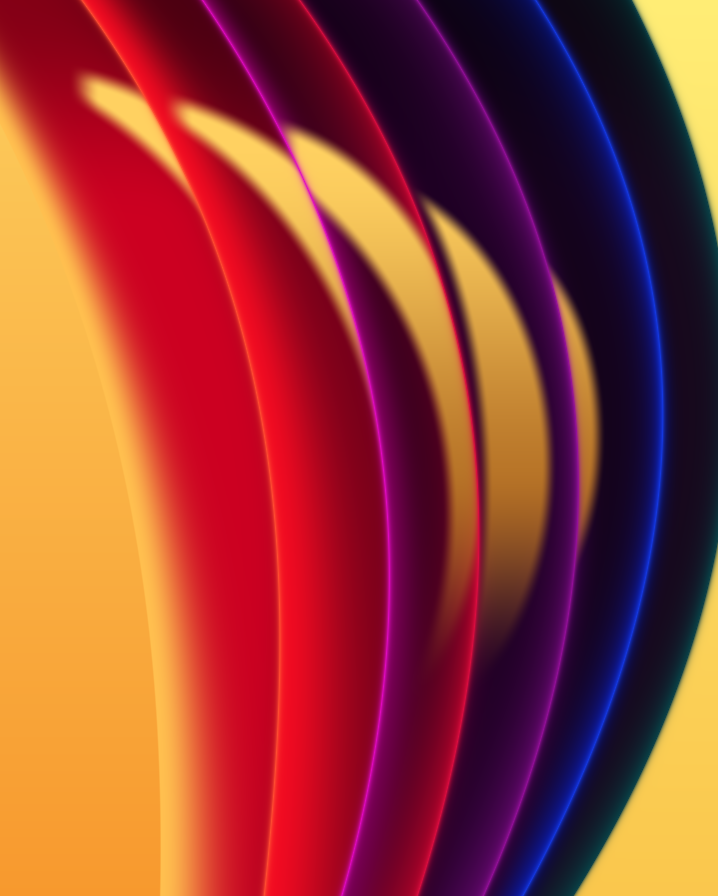
Write a Shadertoy shader that draws this background.

```glsl
const int SHEETS = 6;
const float LINE_WIDTH = 0.0035;
const float BEAM_SOFTNESS = 0.011;

const vec3 LEFT_TOP = vec3(0.99, 0.81, 0.37);
const vec3 LEFT_BOTTOM = vec3(0.97, 0.60, 0.18);
const vec3 RIGHT_TOP = vec3(1.0, 0.93, 0.46);
const vec3 RIGHT_BOTTOM = vec3(0.98, 0.78, 0.30);
const vec3 BEAM_HIGH = vec3(1.0, 0.82, 0.38);
const vec3 BEAM_LOW = vec3(0.70, 0.43, 0.14);

// Edge x at four equal steps from top to bottom
const vec4 EDGES[7] = vec4[7](
    vec4(-0.098, 0.104, 0.202, 0.223),
    vec4(0.114, 0.324, 0.389, 0.368),
    vec4(0.282, 0.485, 0.542, 0.476),
    vec4(0.417, 0.622, 0.664, 0.581),
    vec4(0.581, 0.774, 0.795, 0.673),
    vec4(0.746, 0.910, 0.893, 0.728),
    vec4(0.879, 1.010, 0.982, 0.798));

// Sheet body, its right rim, and the glow past its left edge
const vec3 BODY[7] = vec3[7](
    vec3(0.97, 0.70, 0.30), vec3(0.80, 0.0, 0.13), vec3(0.46, 0.0, 0.10),
    vec3(0.21, 0.0, 0.11), vec3(0.11, 0.0, 0.13), vec3(0.08, 0.01, 0.10),
    vec3(0.09, 0.03, 0.11));
const vec3 RIM[7] = vec3[7](
    vec3(1.0, 0.75, 0.32), vec3(0.70, 0.0, 0.12), vec3(0.45, 0.0, 0.12),
    vec3(0.68, 0.01, 0.16), vec3(0.38, 0.03, 0.42), vec3(0.04, 0.10, 0.66),
    vec3(0.03, 0.24, 0.26));
const vec3 LINE[7] = vec3[7](
    vec3(1.0, 0.76, 0.32), vec3(1.0, 0.30, 0.19), vec3(0.88, 0.04, 0.76),
    vec3(0.86, 0.05, 0.25), vec3(0.58, 0.06, 0.60), vec3(0.08, 0.22, 0.88),
    vec3(0.04, 0.24, 0.27));
const vec3 GLOW[6] = vec3[6](
    vec3(1.0, 0.75, 0.31), vec3(0.95, 0.04, 0.13), vec3(0.46, 0.0, 0.32),
    vec3(0.20, 0.0, 0.17), vec3(0.15, 0.01, 0.20), vec3(0.05, 0.04, 0.26));
const float RIM_WIDTH[7] = float[7](0.02, 0.03, 0.02, 0.075, 0.06, 0.045, 0.035);
const float GLOW_WIDTH[6] = float[6](0.052, 0.075, 0.03, 0.02, 0.02, 0.015);

// Each beam is an outer ellipse minus an inner one: centre, radii
const vec4 BEAM_OUTER[5] = vec4[5](
    vec4(0.0, 0.531, 0.489, 0.397), vec4(0.114, 0.505, 0.489, 0.397),
    vec4(0.309, 0.479, 0.366, 0.391), vec4(0.467, 0.479, 0.298, 0.326),
    vec4(0.678, 0.512, 0.155, 0.221));
const vec4 BEAM_INNER[5] = vec4[5](
    vec4(-0.147, 0.401, 0.578, 0.547), vec4(0.0, 0.375, 0.550, 0.547),
    vec4(0.098, 0.427, 0.529, 0.456), vec4(0.420, 0.453, 0.256, 0.430),
    vec4(0.678, 0.512, 0.080, 0.221));
const float BEAM_TIP[5] = float[5](0.115, 0.245, 0.395, 0.575, 0.750);

// Cubic through four evenly spaced values
float edgeX(vec4 k, float y) {
    float s = 3.0 * (1.0 - y);
    float a = s - 1.0, b = s - 2.0, c = s - 3.0;
    return dot(k, vec4(-a * b * c / 6.0, s * b * c / 2.0,
                       -s * a * c / 2.0, s * a * b / 6.0));
}

float ellipseDistance(vec2 p, vec4 e) {
    vec2 q = (p - e.xy) / e.zw;
    float k = length(q);
    return (k - 1.0) * k / max(length(q / e.zw), 0.001);
}

float beamMask(vec2 p, int i) {
    float soft = BEAM_SOFTNESS;
    float outer = smoothstep(soft, -soft, ellipseDistance(p, BEAM_OUTER[i]));
    float inner = smoothstep(-soft, soft, ellipseDistance(p, BEAM_INNER[i]));
    float tip = smoothstep(BEAM_TIP[i] - 0.02, BEAM_TIP[i] + 0.025, p.x);
    return outer * inner * tip * smoothstep(0.22, 0.48, p.y);
}

vec3 sheetColor(vec2 p, int i, float toRight, float fromLeft) {
    float spread = 0.4 + 2.4 * (p.y - 0.5) * (p.y - 0.5);
    float rim = exp(-max(toRight, 0.0) / (RIM_WIDTH[i] * spread));
    float reach = max(fromLeft, 0.0) / (GLOW_WIDTH[i - 1] * (1.35 - 0.6 * p.y));
    vec3 color = mix(BODY[i], RIM[i], rim);
    color *= mix(1.0, 0.65, smoothstep(0.75, 1.0, p.y));
    color = mix(color, GLOW[i - 1], exp(-reach * reach));
    vec3 beam = mix(BEAM_LOW, BEAM_HIGH, smoothstep(0.4, 0.85, p.y));
    return mix(color, beam, beamMask(p, i - 1));
}

void mainImage(out vec4 fragColor, in vec2 fragCoord) {
    vec2 p = fragCoord / iResolution.xy;
    float pixel = 1.0 / iResolution.x;
    vec3 color = mix(RIGHT_BOTTOM, RIGHT_TOP, p.y);

    // Stack the sheets from right to left
    for (int i = SHEETS; i >= 1; i--) {
        float toRight = edgeX(EDGES[i], p.y) - p.x;
        float fromLeft = p.x - edgeX(EDGES[i - 1], p.y);
        vec3 sheet = sheetColor(p, i, toRight, fromLeft);
        color = mix(color, sheet, smoothstep(-pixel, pixel, toRight));
        color = mix(color, LINE[i], exp(-abs(toRight) / LINE_WIDTH));
    }

    // Open space beyond the first sheet
    float space = edgeX(EDGES[0], p.y) - p.x;
    vec3 backdrop = mix(LEFT_BOTTOM, LEFT_TOP, p.y);
    color = mix(color, backdrop, smoothstep(-pixel, pixel, space));
    fragColor = vec4(color, 1.0);
}
```
